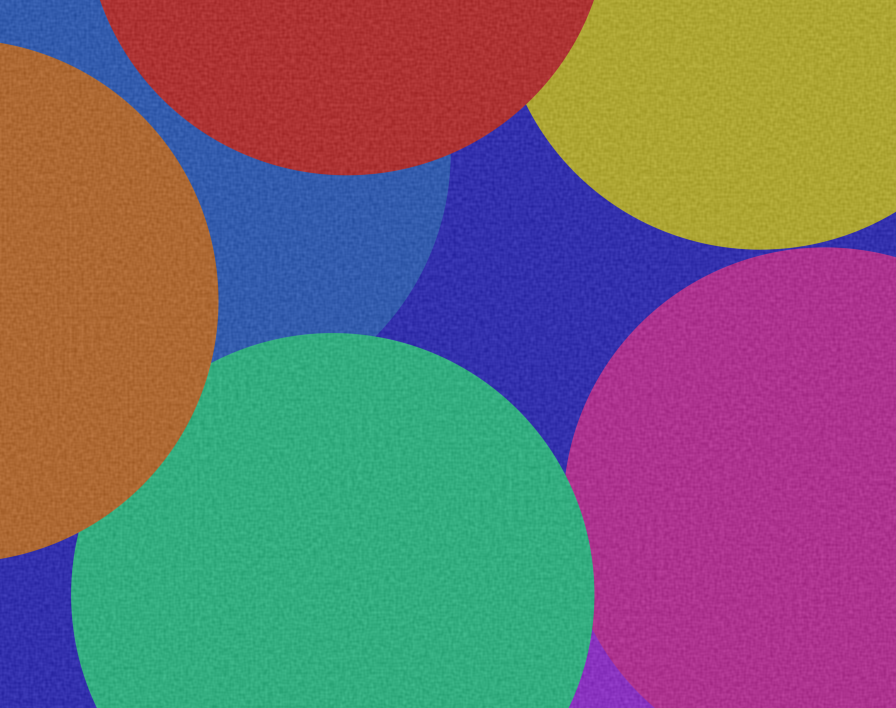
A WebGL 1 fragment shader for this background:

```glsl
precision highp float;
// Large flat overlapping discs on indigo, under a fine woven paper grain.

uniform vec2 u_resolution;

// Random unit gradient for a lattice cell
vec2 gradient(vec2 cell) {
  float angle = 6.2832 * fract(sin(dot(cell, vec2(127.1, 311.7))) * 43758.5);
  return vec2(cos(angle), sin(angle));
}

float gradientNoise(vec2 p) {
  vec2 i = floor(p), f = fract(p);
  vec2 s = f * f * (3.0 - 2.0 * f);
  float a = dot(gradient(i), f);
  float b = dot(gradient(i + vec2(1.0, 0.0)), f - vec2(1.0, 0.0));
  float c = dot(gradient(i + vec2(0.0, 1.0)), f - vec2(0.0, 1.0));
  float d = dot(gradient(i + 1.0), f - 1.0);
  return mix(mix(a, b, s.x), mix(c, d, s.x), s.y);
}

// Paint a disc of the shared radius over the colour below
vec3 disc(vec3 below, vec2 p, vec2 center, vec3 color) {
  float edge = length(p - center) - 0.3696;
  float halfPixel = 0.7 / u_resolution.y;
  return mix(color, below, smoothstep(-halfPixel, halfPixel, edge));
}

void main() {
  // Canvas height is one unit
  vec2 p = gl_FragCoord.xy / u_resolution.y;

  // Discs from back to front
  vec3 color = vec3(0.20, 0.19, 0.68);
  color = disc(color, p, vec2(0.267, 0.784), vec3(0.20, 0.36, 0.68));
  color = disc(color, p, vec2(0.858, -0.254), vec3(0.54, 0.20, 0.75));
  color = disc(color, p, vec2(1.165, 0.281), vec3(0.68, 0.20, 0.56));
  color = disc(color, p, vec2(1.074, 1.017), vec3(0.68, 0.65, 0.20));
  color = disc(color, p, vec2(0.490, 1.122), vec3(0.68, 0.20, 0.20));
  color = disc(color, p, vec2(0.470, 0.160), vec3(0.20, 0.68, 0.50));
  color = disc(color, p, vec2(-0.061, 0.575), vec3(0.68, 0.41, 0.20));

  // Horizontal and vertical threads of grain
  float grain = gradientNoise(p * vec2(127.0, 293.0))
              + gradientNoise(p * vec2(293.0, 127.0) + 37.3);
  gl_FragColor = vec4(color + 0.055 * grain, 1.0);
}
```
